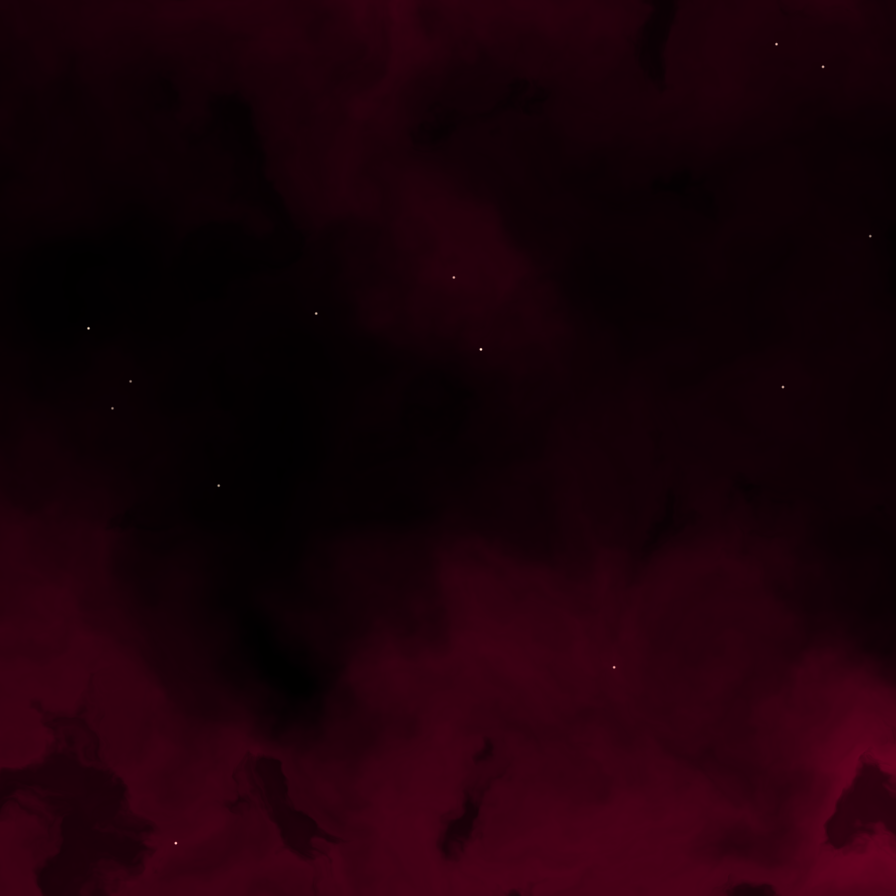
Write a WebGL 2 fragment shader that draws this texture.

```glsl
#version 300 es
precision highp float;
// Dark crimson nebula: broad soft lobes of light set the composition, domain-warped
// gradient noise frays them into wisps and cuts dark pockets, and a hashed grid
// scatters a few pin-point stars on top.

uniform vec2 u_resolution;
out vec4 fragColor;

const vec3 CRIMSON = vec3(1.0, 0.0, 0.32);
const vec3 STAR_TINT = vec3(0.95, 0.85, 0.75);

vec2 hash2(vec2 p) {
    vec3 q = fract(vec3(p.xyx) * vec3(0.1031, 0.1030, 0.0973));
    q += dot(q, q.yzx + 33.33);
    return fract((q.xx + q.yz) * q.zy);
}

float cornerSlope(vec2 cell, vec2 corner, vec2 f) {
    float angle = 6.2832 * hash2(cell + corner).x;
    return dot(vec2(cos(angle), sin(angle)), f - corner);
}

float gradientNoise(vec2 p) {
    vec2 cell = floor(p);
    vec2 f = p - cell;
    vec2 w = f * f * f * (f * (f * 6.0 - 15.0) + 10.0);
    float low = mix(cornerSlope(cell, vec2(0, 0), f), cornerSlope(cell, vec2(1, 0), f), w.x);
    float high = mix(cornerSlope(cell, vec2(0, 1), f), cornerSlope(cell, vec2(1, 1), f), w.x);
    return mix(low, high, w.y);
}

// Sum of rotated octaves, roughly -0.8 to 0.8
float fbm(vec2 p, int octaves) {
    const mat2 turn = mat2(0.8, 0.6, -0.6, 0.8);
    float sum = 0.0;
    float amplitude = 0.8;
    for (int i = 0; i < octaves; i++) {
        sum += amplitude * gradientNoise(p);
        p = turn * p * 2.03 + 17.3;
        amplitude *= 0.5;
    }
    return sum;
}

// Elliptical soft lobe
float lobe(vec2 p, vec2 center, vec2 size) {
    vec2 q = (p - center) / size;
    return exp(-dot(q, q));
}

// Large-scale distribution of light
float cloudLight(vec2 p) {
    float light = 0.048;
    light += 0.18 * (1.0 - smoothstep(0.08, 0.38, p.y));       // lower bank
    light += 0.07 * smoothstep(0.75, 1.05, p.y);               // upper haze
    light += 0.11 * lobe(p, vec2(1.00, 0.08), vec2(0.20, 0.18));
    light += 0.14 * lobe(p, vec2(0.65, 0.34), vec2(0.17, 0.15));
    light += 0.11 * lobe(p, vec2(0.03, 0.36), vec2(0.17, 0.12));
    light += 0.14 * lobe(p, vec2(0.40, 0.92), vec2(0.10, 0.17)); // upper plume
    light += 0.11 * lobe(p, vec2(0.52, 0.67), vec2(0.07, 0.09));
    light -= 0.05 * lobe(p, vec2(0.36, 0.48), vec2(0.16, 0.22)); // central void
    light -= 0.04 * lobe(p, vec2(0.06, 0.68), vec2(0.16, 0.08));
    light -= 0.13 * lobe(p, vec2(0.35, 0.22), vec2(0.06, 0.08));
    light -= 0.10 * lobe(p, vec2(0.80, 0.05), vec2(0.09, 0.05));
    return max(light, 0.0);
}

float nebula(vec2 uv) {
    vec2 warp = vec2(fbm(uv * 4.0 + 3.1, 6), fbm(uv * 4.0 + 41.7, 6));
    vec2 p = uv + 0.16 * warp;
    float wisps = fbm(p * 6.0 + 9.4, 6);
    float pockets = smoothstep(0.22, 0.42, fbm(p * 5.0 + 63.2, 6));
    float light = cloudLight(p) * (1.0 + 0.55 * wisps);
    return max(light * (1.0 - 0.5 * pockets) + 0.012 * wisps, 0.005);
}

// One candidate per cell, kept with the given chance
float stars(vec2 uv, float cells, float chance, float radius) {
    vec2 cell = floor(uv * cells);
    vec2 center = (cell + 0.1 + 0.8 * hash2(cell + 5.7)) / cells;
    vec2 traits = hash2(cell + 91.3);
    float dot1 = 1.0 - smoothstep(0.0, radius, length(uv - center));
    return step(traits.x, chance) * dot1 * mix(0.6, 1.3, traits.y);
}

void main() {
    vec2 uv = gl_FragCoord.xy / u_resolution;
    vec3 color = CRIMSON * nebula(uv);
    color += STAR_TINT * stars(uv, 9.0, 0.2, 0.0024);
    fragColor = vec4(min(color, 1.0), 1.0);
}
```
